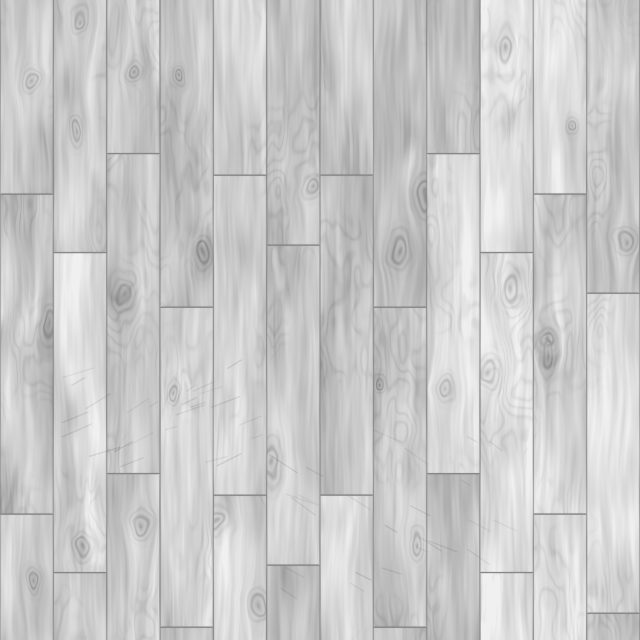
A WebGL 1 fragment shader for this texture:

```glsl
precision highp float;
// Pale grey wooden floor: twelve columns of staggered planks with grain, knots and scratches.

uniform vec2 u_resolution;

const float COLUMNS = 12.0;
const float PLANK_LENGTH = 0.5;
const float SEAM_HALF_WIDTH = 0.0009;
const vec3 SEAM_COLOR = vec3(0.53);

float hash(vec2 p) {
  return fract(sin(dot(p, vec2(127.1, 311.7))) * 43758.5);
}

float noise(vec2 p) {
  vec2 i = floor(p);
  vec2 f = fract(p);
  f = f * f * (3.0 - 2.0 * f);
  float low = mix(hash(i), hash(i + vec2(1.0, 0.0)), f.x);
  float high = mix(hash(i + vec2(0.0, 1.0)), hash(i + vec2(1.0, 1.0)), f.x);
  return mix(low, high, f.y);
}

float fbm(vec2 p) {
  float sum = 0.0;
  float amplitude = 0.54;
  for (int i = 0; i < 3; i++) {
    sum += amplitude * noise(p);
    p = p * 2.03 + 7.3;
    amplitude *= 0.52;
  }
  return sum;
}

// Stagger of the end joints: alternating high and low, with a gentle drift.
float jointHeight(float column) {
  float base = mix(0.235, 0.067, mod(column, 2.0));
  return base + 0.05 * cos(1.745 * (column - 1.4));
}

// Returns the darkness of a knot in x and its sideways push on the grain in y.
vec2 knot(vec2 p, vec2 seed) {
  vec2 center = vec2((hash(seed) - 0.5) * 0.076, 0.02 + 0.46 * hash(seed + 3.1));
  float size = mix(0.65, 1.3, hash(seed + 5.7));
  vec2 radius = vec2(0.011, mix(0.014, 0.028, hash(seed + 8.3))) * size;
  float present = step(0.4, hash(seed + 11.9));
  vec2 e = (p - center) / radius;
  e += 0.7 * (vec2(noise(p * 45.0 + seed), noise(p * 45.0 + seed + 19.0)) - 0.5);
  float d = length(e);
  float rings = 0.5 + 0.5 * sin(d * 10.0 + 2.5 * noise(e * 1.3 + seed));
  float body = smoothstep(2.3, 0.5, d);
  float rim = smoothstep(0.22, 0.0, abs(d - 0.75));
  float core = smoothstep(0.55, 0.1, d);
  float dark = body * (0.035 + 0.07 * rings * rings) + 0.055 * rim + 0.06 * core;
  float push = -0.85 * (p.x - center.x) * exp(-0.25 * d * d);
  return present * vec2(dark, push);
}

// Brightness of one plank, p measured from the middle of its lower end.
float woodTone(vec2 p, vec2 plank) {
  vec2 seed = plank * vec2(7.31, 13.7) + 2.0;
  float knots = 0.0;
  float bend = 0.012 * (noise(p * vec2(22.0, 9.0) + seed) - 0.5);
  for (int i = 0; i < 2; i++) {
    vec2 k = knot(p, seed + float(i) * 23.0);
    knots = max(knots, k.x);
    bend += k.y;
  }
  vec2 g = vec2(p.x + bend, p.y);

  float blotch = fbm(g * vec2(26.0, 6.0) + seed);
  float streak = fbm(g * vec2(95.0, 5.0) + seed * 1.7);
  float fiber = noise(g * vec2(270.0, 18.0) + seed * 2.3);
  float patchMask = smoothstep(0.5, 0.78, fbm(g * vec2(18.0, 5.0) + seed + 31.0));

  // Contours of a slow field give the curling growth lines.
  float field = fbm(g * vec2(20.0, 7.0) + seed + 47.0);
  float growth = pow(0.5 + 0.5 * sin(field * 62.0), 3.0);
  float curl = smoothstep(0.4, 0.75, noise(p * vec2(14.0, 8.0) + seed + 59.0));

  float tone = mix(0.77, 0.9, hash(seed + 71.0));
  tone += 0.23 * (blotch - 0.5) + 0.18 * (streak - 0.5) + 0.05 * (fiber - 0.5);
  tone -= patchMask * (0.03 + 0.16 * smoothstep(0.4, 0.75, streak));
  tone -= 0.05 * growth * curl;
  return tone - knots;
}

// A cluster of short, fine, nearly parallel scratches.
float scratches(vec2 uv, vec2 center, vec2 spread, float angle, float seed, float px) {
  float mask = 0.0;
  for (int i = 0; i < 24; i++) {
    vec2 id = vec2(float(i), seed);
    vec2 middle = center + spread * (vec2(hash(id), hash(id + 4.7)) - 0.5);
    float a = angle + 0.35 * (hash(id + 9.2) - 0.5);
    vec2 along = vec2(cos(a), sin(a));
    float halfLength = mix(0.007, 0.026, hash(id + 14.5));
    vec2 q = uv - middle;
    float t = clamp(dot(q, along), -halfLength, halfLength);
    float line = 1.0 - smoothstep(0.0, 0.0006 + px, length(q - along * t));
    mask = max(mask, line * mix(0.35, 1.0, hash(id + 21.0)));
  }
  return mask;
}

void main() {
  vec2 uv = gl_FragCoord.xy / u_resolution;
  float px = 1.0 / min(u_resolution.x, u_resolution.y);

  // Plank layout; the two planks of a column wrap from top to bottom.
  float column = floor(uv.x * COLUMNS);
  float along = (uv.y - jointHeight(column)) / PLANK_LENGTH;
  vec2 plank = vec2(column, mod(floor(along), 2.0));
  vec2 p = vec2((fract(uv.x * COLUMNS) - 0.5) / COLUMNS, fract(along) * PLANK_LENGTH);

  float tone = woodTone(p, plank);
  tone -= 0.09 * scratches(uv, vec2(0.25, 0.37), vec2(0.32, 0.2), 0.42, 3.0, px);
  tone -= 0.09 * scratches(uv, vec2(0.61, 0.19), vec2(0.36, 0.26), -0.48, 8.0, px);

  // Side seams vary in strength, end joints are firmer.
  float side = 0.5 / COLUMNS - abs(p.x);
  float end = min(p.y, PLANK_LENGTH - p.y);
  float wear = mix(0.55, 0.95, noise(vec2(column * 5.0, uv.y * 14.0)));
  float sideSeam = wear * (1.0 - smoothstep(SEAM_HALF_WIDTH - 0.5 * px, SEAM_HALF_WIDTH + 0.7 * px, side));
  float endSeam = 1.0 - smoothstep(SEAM_HALF_WIDTH - 0.5 * px, SEAM_HALF_WIDTH + 0.7 * px, end);
  tone -= 0.03 * (1.0 - smoothstep(0.0, 0.004, min(side, end)));

  vec3 color = mix(vec3(clamp(tone, 0.5, 0.94)), SEAM_COLOR, max(sideSeam, endSeam));
  gl_FragColor = vec4(color, 1.0);
}
```
